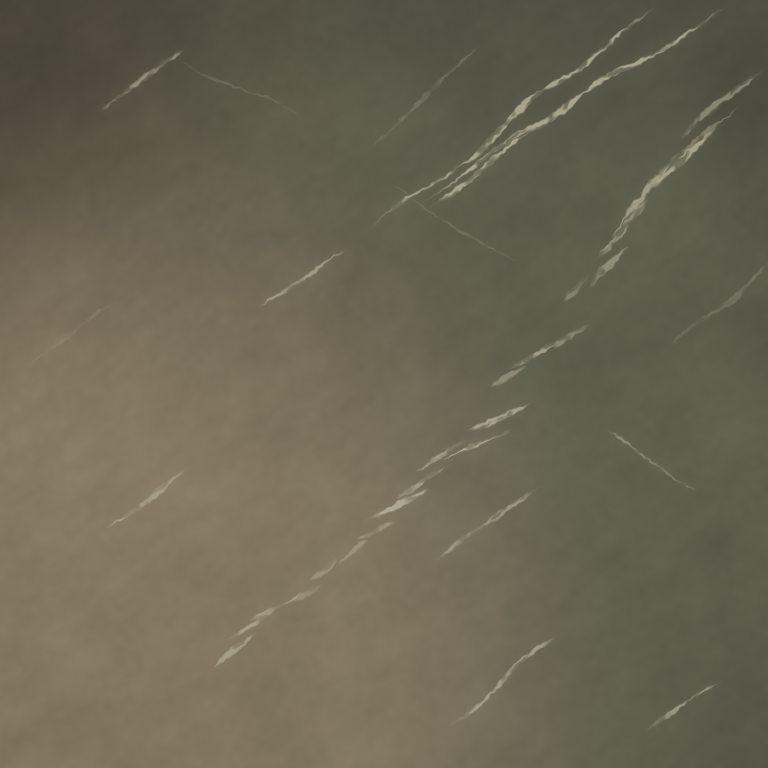
Reproduce this texture procedurally as a Shadertoy shader.

```glsl
// Olive-brown polished stone with soft clouds and broken pale diagonal veins.

vec2 hash2(vec2 p) {
    p = vec2(dot(p, vec2(127.1, 311.7)), dot(p, vec2(269.5, 183.3)));
    return fract(sin(p) * 43758.5);
}

// Gradient noise, roughly -0.6 to 0.6
float gradientNoise(vec2 p) {
    vec2 i = floor(p), f = p - i;
    vec2 u = f * f * f * (f * (f * 6.0 - 15.0) + 10.0);
    vec2 e = vec2(0.0, 1.0);
    float a = dot(hash2(i) * 2.0 - 1.0, f);
    float b = dot(hash2(i + e.yx) * 2.0 - 1.0, f - e.yx);
    float c = dot(hash2(i + e.xy) * 2.0 - 1.0, f - e.xy);
    float d = dot(hash2(i + e.yy) * 2.0 - 1.0, f - e.yy);
    return mix(mix(a, b, u.x), mix(c, d, u.x), u.y);
}

float fbm(vec2 p) {
    float sum = 0.0, amp = 0.6;
    for (int i = 0; i < 5; i++) {
        sum += amp * gradientNoise(p);
        p = mat2(1.6, 1.2, -1.2, 1.6) * p + 3.7;
        amp *= 0.5;
    }
    return sum;
}

// One tapered, rough-edged, partly broken mineral streak
float vein(vec2 p, vec2 center, float angle, float halfLength, float width, float seed) {
    float cs = cos(angle), sn = sin(angle);
    vec2 q = mat2(cs, -sn, sn, cs) * (p - center);
    float along = abs(q.x) / halfLength;
    if (along > 1.0 || abs(q.y) > 0.08) return 0.0;
    q.y += 0.022 * gradientNoise(vec2(q.x * 8.0, seed + 0.37));
    q.y += 0.003 * gradientNoise(vec2(q.x * 42.0, seed + 5.41));
    q.y += 0.003 * gradientNoise(p * 130.0);
    float swell = 0.65 + 1.2 * gradientNoise(vec2(q.x * 30.0, seed + 9.63));
    float w = width * (1.0 - along * along) * max(swell, 0.15);
    float side = abs(q.y);
    float core = 1.0 - smoothstep(w - 0.0012, w + 0.0016, side);
    float grain = gradientNoise(vec2(q.x * 34.0, q.y * 150.0) + seed * 3.1);
    grain += 0.5 * gradientNoise(p * 95.0 + seed);
    core *= mix(0.25, 1.0, smoothstep(-0.25, 0.15, grain));
    float halo = 0.08 * exp(-side / 0.008);
    return (core + halo) * (1.0 - smoothstep(0.65, 1.0, along));
}

// Staggered flecks following one bowed fault line, longer towards the top
float faultVeins(vec2 p) {
    float v = 0.0;
    for (int i = 0; i < 22; i++) {
        float k = float(i), t = (k + 0.5) / 22.0;
        vec2 h = hash2(vec2(k, 4.0));
        vec2 c = mix(vec2(0.29, 0.14), vec2(0.95, 0.89), t);
        c.y -= 0.06 * sin(3.14 * t);
        float spread = 0.02 + 0.04 * smoothstep(0.3, 0.5, t) * (1.0 - smoothstep(0.6, 0.8, t));
        c += vec2(-0.7, 0.7) * (h.x - 0.5) * spread;
        float len = 0.025 + 0.03 * h.y + 0.045 * smoothstep(0.7, 0.9, t);
        float angle = 0.5 + 0.12 * h.x + 0.3 * smoothstep(0.55, 0.85, t);
        float s = vein(p, c, angle, len, 0.0038 + 0.0025 * t, k * 7.3);
        v = max(v, s * (0.45 + 0.55 * h.y));
    }
    return v;
}

// Long, nearly parallel strands in the upper right
float strandVeins(vec2 p) {
    float v = 0.0;
    for (int i = 0; i < 3; i++) {
        float k = float(i), branch = mod(k, 2.0);
        vec2 c = vec2(0.67 + 0.04 * k - 0.06 * branch, 0.85 + 0.008 * k - 0.06 * branch);
        float s = vein(p, c, 0.66 - 0.045 * k, 0.25 - 0.13 * branch, 0.0048, 41.0 + k * 6.7);
        v = max(v, s * 0.9);
    }
    return v;
}

// Sparse minor veins, some crossing the main direction
float scatteredVeins(vec2 p) {
    float v = 0.0;
    for (int i = 0; i < 16; i++) {
        float k = float(i);
        vec2 cell = vec2(mod(k, 4.0), floor(k / 4.0));
        vec2 h = hash2(cell + 17.0), g = hash2(cell + 53.0);
        vec2 c = (cell + 0.15 + 0.7 * h) / 4.0;
        bool crossing = mod(k + cell.y, 4.0) < 0.5;
        float angle = crossing ? -0.5 : 0.5 + 0.25 * g.x;
        float width = crossing ? 0.002 : 0.0038;
        float strength = (crossing ? 0.6 : 0.95) * mix(0.2, 1.0, g.y);
        strength *= smoothstep(0.1, 0.22, abs(c.y - 1.1 * c.x + 0.17));
        v = max(v, strength * vein(p, c, angle, 0.05 + 0.06 * g.x, width, 80.0 + k * 5.9));
    }
    return v;
}

void mainImage(out vec4 fragColor, in vec2 fragCoord) {
    vec2 uv = fragCoord / iResolution.xy;

    // Warm lower-left patch inside mid olive, with dark upper and right edges
    float cloud = fbm(uv * 3.5 + 2.3);
    float reach = distance(uv, vec2(0.1, 0.12)) + 0.12 * cloud;
    vec3 olive = vec3(0.374, 0.366, 0.300), warm = vec3(0.508, 0.465, 0.377);
    vec3 col = mix(warm, olive, smoothstep(0.33, 0.80, reach));
    col.r -= 0.014 * (uv.x - 0.5);
    float upper = smoothstep(0.50, 0.82, distance(uv, vec2(0.45, 0.3)) - 0.1 * cloud);
    col *= 1.0 - 0.15 * upper;
    float corner = 1.0 - smoothstep(0.0, 0.55, distance(uv, vec2(0.0, 0.97)));
    col *= 1.0 - vec3(0.09, 0.12, 0.11) * corner;

    // Soft mottling, faint diagonal smears and fine grain
    vec2 grainDir = mat2(0.8, -0.6, 0.6, 0.8) * uv;
    col *= 1.0 + 0.10 * cloud + 0.09 * fbm(uv * 10.0 + cloud);
    col *= 1.0 + 0.07 * fbm(grainDir * vec2(16.0, 36.0));
    col *= 1.0 + 0.03 * gradientNoise(uv * 70.0);

    // Pale mineral veins
    float veins = max(faultVeins(uv), max(strandVeins(uv), scatteredVeins(uv)));
    col = mix(col, vec3(0.70, 0.68, 0.59), 0.92 * clamp(veins, 0.0, 1.0));

    fragColor = vec4(col, 1.0);
}
```
